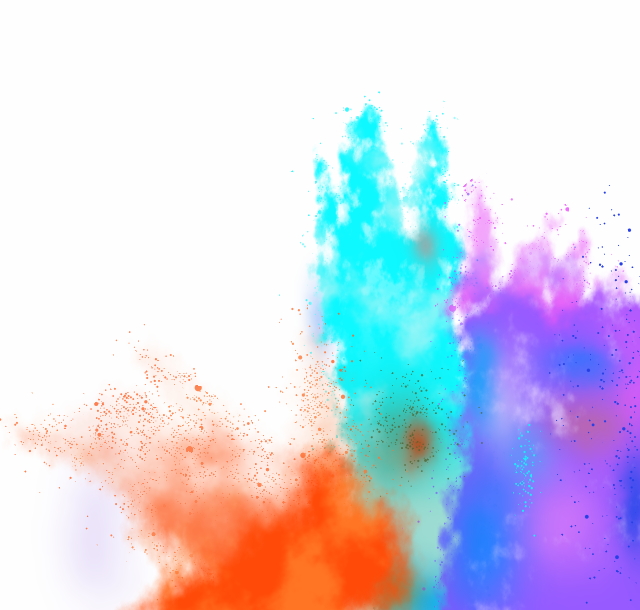
A Shadertoy shader for this background:

```glsl
// Bursts of orange, cyan, blue and magenta powder rising over a white backdrop.
float hash(vec2 p) { return fract(sin(dot(p, vec2(127.1, 311.7))) * 43758.5453); }
float noise(vec2 p) {
  vec2 i = floor(p), f = fract(p);
  f = f * f * (3.0 - 2.0 * f);
  return mix(mix(hash(i), hash(i + vec2(1, 0)), f.x),
             mix(hash(i + vec2(0, 1)), hash(i + vec2(1, 1)), f.x), f.y);
}
float fbm(vec2 p) {
  float sum = 0.0, amp = 0.5;
  for (int i = 0; i < 5; i++, amp *= 0.5) {
    sum += amp * noise(p);
    p = mat2(1.6, 1.2, -1.2, 1.6) * p + 7.3;
  }
  return sum;
}

// Adds a round-ended plume, tapering between two ends, to the distance d
void plume(inout float d, vec2 p, vec4 ends, float ra, float rb) {
  vec2 a = ends.xy, ab = ends.zw - a;
  float h = clamp(dot(p - a, ab) / dot(ab, ab), 0.0, 1.0);
  d = min(d, length(p - a - ab * h) - mix(ra, rb, h));
}

// Soft spot: center in xy, radii in zw
float glow(vec2 p, vec4 spot) {
  vec2 d = (p - spot.xy) / spot.zw;
  return exp(-dot(d, d));
}
void stain(inout vec3 col, vec2 p, vec4 spot, vec3 tint) {
  col = mix(col, tint, 0.95 * glow(p, spot));
}

// Jittered droplets on turned grids; larger ones are rarer
float dust(vec2 p, float density) {
  float mask = 0.0, scale = 200.0, chance = 0.9;
  density *= smoothstep(0.1, 0.75, noise(p * 55.0));
  for (int i = 0; i < 3; i++, scale *= 0.5, chance *= 0.24) {
    p = mat2(0.8, 0.6, -0.6, 0.8) * p + 0.37;
    vec2 g = p * scale, id = floor(g);
    float r = mix(0.15, 0.38, pow(hash(id + 3.1), 2.0)), aa = 0.7 * scale / iResolution.y;
    vec2 c = mix(vec2(r), vec2(1.0 - r), vec2(hash(id + 5.7), hash(id + 9.2)));
    float drop = 1.0 - smoothstep(-aa, aa, length(g - id - c) - r);
    mask = max(mask, drop * step(hash(id) + 0.006, density * chance));
  }
  return mask;
}

// Cloud body plus a speckled fringe that thins with distance
float powder(vec2 p, float d, float body, float soft, float spread) {
  float grain = dust(p, 0.75 * exp(-max(d, 0.0) * spread));
  return max(body * (1.0 - smoothstep(-soft, soft, d)), grain * 0.8);
}

void mainImage(out vec4 fragColor, in vec2 fragCoord) {
  vec2 p = fragCoord / iResolution.xy * vec2(1.049, 1);
  float n = fbm(p * 9.0), m = fbm(p * 12.0 + 20.0), fine = fbm(p * vec2(48, 34));
  vec2 q = p + 0.05 * (vec2(n, m) - 0.5);
  float rough = 0.05 * (fine - 0.5), d = 9.0;
  vec3 col = vec3(0.997);
  // Pale haze
  stain(col, q, vec4(.16, .12, .06, .12), vec3(.92, .89, .98));
  stain(col, q, vec4(.52, .48, .025, .06), vec3(.72, .82, .98));
  // Cyan column and its three crests
  plume(d, q, vec4(.67, .28, .63, .52), .11, .11);
  plume(d, q, vec4(.62, .55, .597, .785), .09, .018);
  plume(d, q, vec4(.56, .56, .532, .725), .025, .004);
  plume(d, q, vec4(.70, .55, .713, .78), .05, .004);
  plume(d, q, vec4(.68, .28, .70, 0), .11, .08);
  vec3 cyan = mix(vec3(0, .97, 1), vec3(.5, .96, .97), smoothstep(.42, .7, m));
  cyan = mix(cyan, vec3(.8, .98, .99), .75 * smoothstep(.45, .7, fine) * smoothstep(.35, .7, p.y));
  cyan = mix(cyan, vec3(.6, .86, .82), 1.0 - smoothstep(.14, .32, q.y));
  stain(cyan, q, vec4(.695, .59, .02, .035), vec3(.52, .68, .68));
  stain(cyan, q, vec4(.70, 0, .08, .06), vec3(0, .68, .98));
  col = mix(col, cyan, powder(p, d + rough * 1.3, .95, .014, 75.0));
  // Magenta fingers over the violet and blue cloud
  d = 9.0;
  plume(d, q, vec4(.85, .43, 1.01, .38), .1, .12);
  plume(d, q, vec4(.87, .35, .86, 0), .11, .14);
  plume(d, q, vec4(1, .3, 1, 0), .15, .18);
  plume(d, q, vec4(.775, .51, .792, .665), .03, .006);
  for (float i = 0.0; i < 3.0; i++)
    plume(d, q, vec4(.87 + .04 * i, .5 - .035 * i, .902 + .063 * i, .625 - .02 * i * i), .045, .005);
  vec3 cloud = mix(vec3(.56, .31, 1), vec3(.91, .3, .97), smoothstep(.45, .56, q.y + .2 * (m - .5)));
  stain(cloud, q, vec4(1.03, .36, .06, .14), vec3(.83, .32, .98));
  stain(cloud, q, vec4(.82, .33, .055, .08), vec3(.79, .69, .98));
  stain(cloud, q, vec4(.95, .40, .06, .035), vec3(.2, .4, 1));
  stain(cloud, q, vec4(.785, .37, .03, .075), vec3(.08, .6, .98));
  stain(cloud, q, vec4(.86, .25, .05, .07), vec3(.35, .55, .98));
  stain(cloud, q, vec4(.96, .30, .055, .05), vec3(.7, .36, .68));
  stain(cloud, q, vec4(.91, .14, .08, .08), vec3(.8, .42, .98));
  stain(cloud, q, vec4(.79, .11, .065, .12), vec3(.08, .48, 1));
  stain(cloud, q, vec4(1.04, .18, .03, .08), vec3(.15, .25, .92));
  cloud = mix(cloud, vec3(.9, .83, 1), .7 * smoothstep(.48, .75, mix(n, fine, .35)));
  col = mix(col, cloud, powder(p, d + rough, mix(.94, .5, smoothstep(.48, .6, q.y)), .02, 80.0));
  // Olive and rust where the colours mix
  col = mix(col, vec3(.36, .58, .45), .7 * glow(q, vec4(.65, .27, .065, .08)));
  stain(col, q, vec4(.69, .275, .022, .035), vec3(.7, .32, .14));
  stain(col, q, vec4(.63, .03, .055, .06), vec3(.43, .58, .36));
  col = mix(col, vec3(.3, .38, .18), .75 * dust(p + 3.0, glow(q, vec4(.67, .31, .055, .06))));
  // Airy orange dust with arms, then the dense orange heap
  vec3 orange = mix(vec3(1, .29, .03), vec3(1, .46, .14), smoothstep(.38, .68, m));
  d = 9.0;
  plume(d, q, vec4(.21, .27, .40, .15), .07, .13);
  plume(d, q, vec4(.03, .29, .20, .27), .004, .06);
  plume(d, q, vec4(.25, .41, .40, .24), .003, .045);
  plume(d, q, vec4(.50, .445, .54, .24), .01, .05);
  float airy = mix(.85, .12, smoothstep(.1, .33, q.y + .3 * (n - .5)));
  col = mix(col, mix(orange, vec3(.97, .58, .42), .3), powder(p + 1.0, d + rough, airy, .04, 60.0));
  d = 9.0;
  plume(d, q, vec4(.33, -.04, .57, .09), .1, .1);
  plume(d, q, vec4(.55, .12, .54, .22), .08, .03);
  col = mix(col, orange, 1.0 - smoothstep(-.04, .04, d + rough));
  // Stray droplets
  col = mix(col, vec3(.15, .25, .9), dust(p + 5.0, .25 * glow(p, vec4(1.03, .33, .07, .2))));
  col = mix(col, vec3(.1, .93, 1), dust(p + 7.0, .8 * glow(p, vec4(.86, .22, .015, .06))));
  fragColor = vec4(col, 1);
}
```
